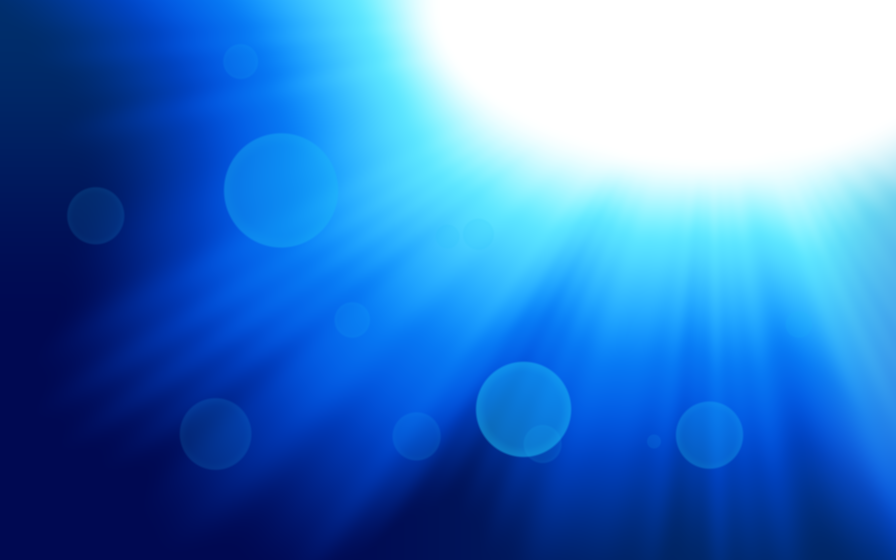
Give the GLSL for this background, as a WebGL 1 fragment shader.

```glsl
precision highp float;
// Sunlight fanning through deep blue water, with translucent floating bubbles.

uniform vec2 u_resolution;

// Lengths are in canvas heights; angles are radians from straight down.
const vec2 SUN = vec2(1.27, 1.0);
const float SUN_STRETCH = 0.6;
const float CORE_RADIUS = 0.30;
const float RAY_STRENGTH = 0.075;

const vec3 NAVY = vec3(0.0, 0.035, 0.32);
const vec3 TEAL = vec3(0.0, 0.18, 0.42);
const vec3 BLUE = vec3(0.0, 0.29, 0.86);
const vec3 AZURE = vec3(0.04, 0.56, 1.0);
const vec3 CYAN = vec3(0.40, 0.94, 1.0);
const vec3 HAZE = vec3(0.45, 0.68, 0.84);
const vec3 BUBBLE = vec3(0.10, 0.74, 0.96);

const int SMALL_BUBBLES = 9;

// One inside the near distance, zero beyond the far distance.
float fade(float d, float near, float far) {
    return 1.0 - smoothstep(near, far, d);
}

// Soft angular lobe.
float beam(float angle, float center, float width) {
    float x = (angle - center) / width;
    return exp(-x * x);
}

// Fine shafts of light from layered sines.
float shafts(float a) {
    float s = sin(a * 17.0 + 1.2 * sin(a * 5.0));
    s += 0.7 * sin(a * 37.0 + 2.0 * sin(a * 9.0) + 1.0);
    s += 0.35 * sin(a * 83.0 + 2.5 * sin(a * 13.0));
    return 0.6 * s;
}

// Distance from the sun, reshaped by broad beams and fine shafts.
float lightDistance(vec2 p) {
    vec2 q = p - SUN;
    float a = atan(q.x, max(-q.y, 0.0) + 0.0001);
    float d = length(q * vec2(SUN_STRETCH, 1.0));
    float falloff = 1.0 + 0.8 * beam(a, -1.40, 0.25);
    falloff -= 0.20 * beam(a, 0.42, 0.16);
    falloff -= 0.10 * beam(a, -0.82, 0.14);
    falloff -= 0.12 * beam(a, -0.61, 0.035);
    falloff += 0.14 * beam(a, -0.50, 0.07);
    falloff -= RAY_STRENGTH * shafts(a);
    return CORE_RADIUS + (d - CORE_RADIUS) * falloff;
}

// Water colour from the dark depths up to the white core.
vec3 water(vec2 p) {
    float d = lightDistance(p);
    float teal = max(smoothstep(0.4, 1.0, p.y), 0.8 * smoothstep(0.5, 1.3, p.x));
    vec3 color = mix(NAVY, TEAL, teal);
    color = mix(color, BLUE, fade(d, 0.70, 1.06));
    color = mix(color, AZURE, fade(d, 0.53, 0.84));
    color = mix(color, CYAN, fade(d, 0.37, 0.66));
    float haze = smoothstep(1.42, 1.65, p.x) * smoothstep(0.0, 0.4, p.y);
    color = mix(color, HAZE, 0.5 * haze);
    return mix(color, vec3(1.0), fade(d, 0.28, 0.44));
}

// Translucent disc with a slightly brighter rim.
vec3 addBubble(vec3 color, vec2 p, vec2 center, float radius, float alpha) {
    float d = length(p - center);
    float edge = 1.5 / u_resolution.y;
    float disc = fade(d, radius - edge, radius + edge);
    float rim = smoothstep(0.75, 1.0, d / radius);
    return mix(color, BUBBLE, disc * alpha * (0.9 + 0.25 * rim));
}

void main() {
    vec2 p = gl_FragCoord.xy / u_resolution.y;
    vec3 color = water(p);

    // Large bubbles
    color = addBubble(color, p, vec2(0.502, 0.660), 0.102, 0.34);
    color = addBubble(color, p, vec2(0.935, 0.269), 0.085, 0.48);
    color = addBubble(color, p, vec2(1.267, 0.223), 0.060, 0.28);
    color = addBubble(color, p, vec2(0.385, 0.225), 0.064, 0.13);

    // Small bubbles drifting along a damped wave
    for (int i = 0; i < SMALL_BUBBLES; i++) {
        float n = float(i);
        vec2 center = vec2(
            0.171 + 0.157 * n + 0.144 * sin(0.785 * n),
            0.60 - 0.04 * n + (0.36 - 0.025 * n) * cos(1.7 * (n - 0.9)));
        float radius = 0.04 - 0.0025 * n + 0.011 * cos(2.2 * n);
        color = addBubble(color, p, center, radius, 0.13);
    }

    gl_FragColor = vec4(color, 1.0);
}
```
